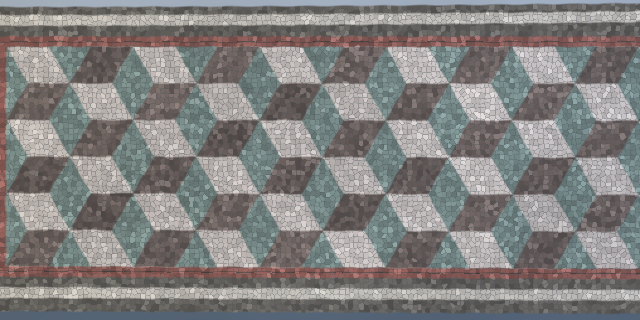
This pattern is drawn by a Shadertoy shader. Its source:

```glsl
// Worn stone mosaic of tumbling cubes, framed by red, dark and white bands.

float hash(vec2 p) {
    p = fract(p * vec2(0.1031, 0.1137));
    p += dot(p, p.yx + 33.33);
    return fract((p.x + p.y) * p.x * 47.0);
}

// Cellular noise: x = distance to the joint, y = random value of the stone
vec2 tesserae(vec2 p) {
    vec2 cell = floor(p);
    float near = 9.0, second = 9.0, stone = 0.0;
    for (int j = -1; j <= 1; j++)
    for (int i = -1; i <= 1; i++) {
        vec2 c = cell + vec2(i, j);
        vec2 jitter = vec2(hash(c), hash(c + 57.0)) - 0.5;
        float d = length(c + 0.5 + 0.65 * jitter - p);
        if (d < near) {
            second = near;
            near = d;
            stone = hash(c + 19.0);
        } else second = min(second, d);
    }
    return vec2(second - near, stone);
}

float below(float edge, float value, float soft) {
    return 1.0 - smoothstep(edge - soft, edge + soft, value);
}

// One row of rhombi; t runs down the row, x counts half rhombus sides
vec3 cubeRow(float x, float t, float row, float soft) {
    x += 3.0 * mod(row, 2.0);
    float a = x - t + 2.0, b = x + t - 2.0;
    float pale = below(1.0, abs(mod(a, 6.0) - 3.0), soft);
    float dark = below(1.0, abs(mod(b, 6.0) - 3.0), soft);
    float paleTone = 0.97 + 0.07 * hash(vec2(floor(a / 6.0), row));
    float darkTone = 0.92 + 0.18 * hash(vec2(floor(b / 6.0), row + 31.0));
    vec3 col = vec3(0.46, 0.535, 0.525);
    col = mix(col, vec3(0.75, 0.725, 0.715) * paleTone, pale);
    return mix(col, vec3(0.405, 0.365, 0.355) * darkTone, dark);
}

void mainImage(out vec4 fragColor, in vec2 fragCoord) {
    vec2 p = fragCoord / iResolution.y;
    p.y = 1.0 - p.y;
    float soft = 1.2 / iResolution.y;

    // Hand-laid wobble
    vec2 q = p + 0.0012 * vec2(sin(p.y * 61.0 + 2.0 * sin(p.x * 23.0)),
                               sin(p.x * 53.0 + 2.0 * sin(p.y * 31.0)));

    // Six rows of cubes, blended across the row edges
    float rowHeight = 0.1144 + 0.0007 * q.x;
    float x = (q.x - 0.021) / 0.0658;
    float y = (q.y - 0.1458) / rowHeight;
    float row = floor(y - 0.5);
    float lower = 1.0 - below(row + 1.0, y, soft / rowHeight);
    vec3 col = mix(cubeRow(x, y - row, row, soft / 0.0658),
                   cubeRow(x, y - row - 1.0, row + 1.0, soft / 0.0658), lower);

    // Frame bands, measured outward from the field
    vec3 red = vec3(0.55, 0.36, 0.34);
    vec3 umber = vec3(0.385, 0.375, 0.36);
    float top = step(q.y, 0.5);
    float d = max(0.1458 - q.y, q.y - 0.1458 - 6.0 * rowHeight);
    d -= top * 0.003 * q.x * q.x * smoothstep(0.03, 0.06, d);
    col = mix(red, col, below(0.0, max(d, 0.019 - q.x), soft));
    col = mix(umber, col, below(0.032, d, soft));
    float whiteBand = below(0.017, abs(d - 0.082), soft);
    col = mix(col, vec3(0.75, 0.735, 0.71), whiteBand);
    col = mix(umber * 0.7, col, below(0.014, d, soft) + step(0.016, d));

    // Stones, joints and mottled tone
    vec2 stone = tesserae(q * vec2(66.0, 62.0));
    float light = dot(col, vec3(0.333));
    col *= 1.0 + mix(0.36, 0.16, smoothstep(0.4, 0.7, light)) * (stone.y - 0.5);
    float joint = below(0.12, stone.x, 0.1);
    col = mix(col, vec3(0.29, 0.32, 0.34), joint * 0.36);
    col += 0.045 * step(0.88, stone.y) * (1.0 - joint);

    // Wall beyond the mosaic
    vec3 wall = mix(vec3(0.33, 0.39, 0.46), vec3(0.63, 0.68, 0.74), top);
    col = mix(wall, col, below(mix(0.14, 0.124, top), d, soft));

    // Soft stains and cooler light toward the right
    float stain = sin(p.x * 5.0 + sin(p.y * 7.0)) * sin(p.y * 6.0 + sin(p.x * 4.0));
    col *= 1.0 + 0.03 * stain;
    col *= mix(vec3(1.0, 0.99, 0.97), vec3(0.99, 1.0, 1.03), p.x * 0.5);
    fragColor = vec4(clamp(col, 0.0, 1.0), 1.0);
}
```
